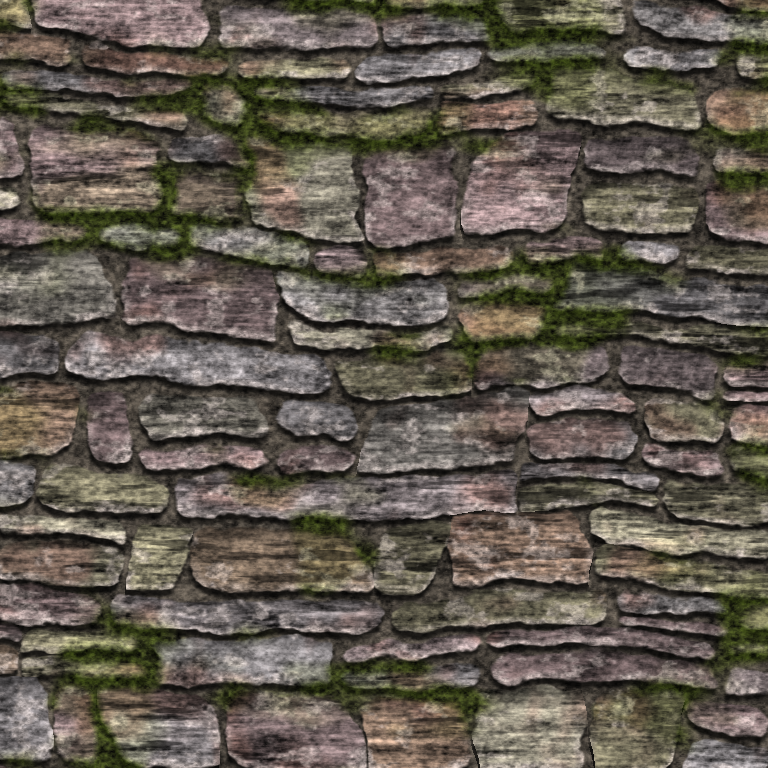
Give the GLSL for this texture, as a WebGL 2 fragment shader.

```glsl
#version 300 es
precision highp float;
// Weathered rubble wall: flat layered stones in dark mortar with pale rims and moss.

uniform vec2 u_resolution;
out vec4 fragColor;

const float ROWS = 12.5;
const vec3 MORTAR = vec3(0.30, 0.275, 0.245);
const vec3 PALE = vec3(0.76, 0.71, 0.69);
const vec3 MOSS = vec3(0.21, 0.25, 0.08);

struct Stone {
    float dist;   // signed distance to the outline, negative inside
    float seed;   // random value of this stone
    float level;  // -1 at its foot, +1 at its top
};

float hash(vec2 p) {
    return fract(sin(dot(p, vec2(127.1, 311.7))) * 43758.5);
}

float noise(vec2 p) {
    vec2 cell = floor(p), f = fract(p);
    f = f * f * (3.0 - 2.0 * f);
    return mix(mix(hash(cell), hash(cell + vec2(1, 0)), f.x),
               mix(hash(cell + vec2(0, 1)), hash(cell + vec2(1, 1)), f.x), f.y);
}

float fbm(vec2 p, int octaves) {
    float sum = 0.0, total = 0.0, amp = 0.5;
    for (int i = 0; i < octaves; i++) {
        sum += amp * noise(p);
        total += amp;
        p = mat2(1.98, 0.12, -0.12, 1.98) * p + 17.3;
        amp *= 0.58;
    }
    return sum / total;
}

// Irregular intervals along a line: start, end, index
vec3 span(float x, float seed) {
    float i = floor(x);
    if (x < i + 0.7 * hash(vec2(i, seed))) i -= 1.0;
    return vec3(i + 0.7 * hash(vec2(i, seed)),
                i + 1.0 + 0.7 * hash(vec2(i + 1.0, seed)), i);
}

float roundBox(vec2 p, vec2 halfSize, float radius) {
    vec2 q = abs(p) - halfSize + radius;
    return length(max(q, 0.0)) + min(max(q.x, q.y), 0.0) - radius;
}

Stone layStone(vec2 p) {
    // Sagging courses and wavy joints
    vec2 q = p + vec2(noise(p * 9.0 + 4.0), noise(p * vec2(4.0, 3.0))) * vec2(0.03, 0.05);
    q += (vec2(noise(p * 28.0), noise(p * 24.0 + 9.0)) - 0.5) * 0.012;

    vec3 row = span(q.y * ROWS, 3.0);
    float columns = mix(3.6, 7.5, hash(vec2(row.z, 5.0)));
    vec3 col = span(q.x * columns + 9.0 * hash(vec2(row.z, 8.0)), row.z + 17.0);
    vec2 id = vec2(col.z, row.z);
    float along = q.x * columns + 9.0 * hash(vec2(row.z, 8.0));
    float x = (along - 0.5 * (col.x + col.y)) / columns;

    // Some places hold two thin slabs instead of one block
    if (hash(id + 31.0) < 0.48 && row.y - row.x > 0.65) {
        float cut = mix(row.x, row.y, mix(0.32, 0.68, hash(id + 37.0))) + 1.2 * x * (hash(id + 39.0) - 0.5);
        if (q.y * ROWS < cut) { row.y = cut; id += 0.37; }
        else { row.x = cut; id += 0.71; }
    }
    vec2 halfSize = 0.5 * vec2((col.y - col.x) / columns, (row.y - row.x) / ROWS);
    vec2 local = vec2(x, q.y - 0.5 * (row.x + row.y) / ROWS);
    float level = local.y / halfSize.y;

    // Tilted, tapered and chipped outline
    local.y += local.x * 0.10 * (hash(id + 41.0) - 0.5);
    local.x += local.y * 0.7 * (hash(id + 43.0) - 0.5);
    float gap = 0.002 + 0.007 * noise(p * 6.0 + 50.0);
    float radius = min(halfSize.y * 0.7, mix(0.008, 0.03, hash(id + 47.0)));
    float d = roundBox(local, max(halfSize - gap, 0.003), radius);
    d += (fbm(p * vec2(45.0, 75.0), 3) - 0.5) * 0.011;
    return Stone(d, hash(id + 53.0), level);
}

// Rock surface, from blotchy to finely layered
float rockRelief(vec2 p, float layering) {
    float blotch = fbm(p * vec2(26.0, 38.0), 5);
    float strata = fbm(p * vec2(14.0, 85.0) + 30.0, 5);
    return mix(blotch, strata, layering);
}

vec3 rockTint(float seed) {
    vec3 tint = mix(vec3(0.45, 0.385, 0.385), vec3(0.44, 0.425, 0.43), smoothstep(0.2, 0.45, seed));
    tint = mix(tint, vec3(0.46, 0.44, 0.36), smoothstep(0.55, 0.7, seed));
    return mix(tint, vec3(0.46, 0.38, 0.33), smoothstep(0.8, 0.95, seed));
}

void main() {
    vec2 p = gl_FragCoord.xy / u_resolution.y;
    float soft = 0.0012 + 0.7 / u_resolution.y;
    Stone stone = layStone(p);
    Stone above = layStone(p + vec2(0.001, 0.009));
    float grain = fbm(p * vec2(150.0, 190.0), 3) - 0.5;

    // Stone body with bumps, cracks and stains
    float layering = mix(0.25, 0.9, fract(stone.seed * 7.3));
    float relief = rockRelief(p, layering);
    float bump = relief - rockRelief(p + vec2(0.001, -0.003), layering);
    float tone = 1.02 + 2.1 * (relief - 0.5) + 1.3 * bump + 1.0 * grain;
    tone *= mix(0.8, 1.22, fract(stone.seed * 13.7));
    vec3 tint = rockTint(stone.seed);
    tint = mix(tint, vec3(0.47, 0.35, 0.32), 0.6 * smoothstep(0.55, 0.75, fbm(p * 11.0 + 70.0, 3)));
    vec3 rock = tint * max(tone, 0.15);
    float crack = smoothstep(0.40, 0.29, fbm(p * vec2(9.0, 65.0) + 12.0, 4));
    rock *= 1.0 - 0.65 * crack * layering;
    rock *= 1.0 - 0.42 * smoothstep(0.25, 1.0, stone.level);

    // Pale lichen and worn lower rims
    float lichen = smoothstep(0.56, 0.70, fbm(p * vec2(32.0, 50.0) + 90.0, 4));
    float rim = smoothstep(0.013, 0.002, -stone.dist) * smoothstep(0.3, -0.7, stone.level);
    float worn = clamp(0.45 * lichen + 0.6 * rim * smoothstep(0.3, 0.6, relief), 0.0, 0.8);
    rock = mix(rock, PALE * (0.95 + 1.3 * grain), worn);

    // Mortar, shaded below each stone
    vec3 mortar = MORTAR * (0.95 + 1.5 * grain + 0.9 * (fbm(p * 30.0, 3) - 0.5));
    mortar *= 1.0 - 0.72 * smoothstep(0.004, -0.005, above.dist);
    float inside = smoothstep(soft, -soft, stone.dist);
    vec3 color = mix(mortar, rock, inside);

    // Moss along damp joints
    float damp = smoothstep(0.52, 0.68, fbm(p * vec2(7.0, 11.0) + 25.0, 3));
    float joint = smoothstep(-0.012, 0.001, stone.dist);
    color = mix(color, MOSS * (0.8 + 2.0 * grain), 0.75 * damp * joint);
    color = mix(color, color * vec3(0.98, 1.04, 0.82), 0.6 * damp);

    fragColor = vec4(clamp(color, 0.0, 1.0), 1.0);
}
```
